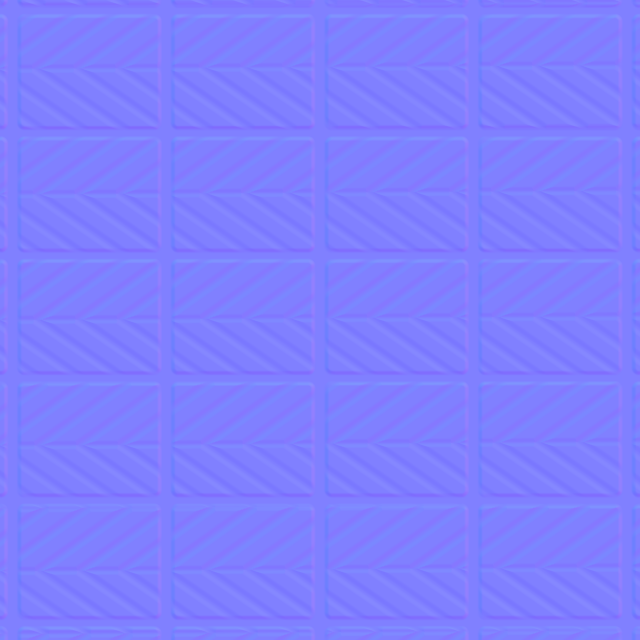
Give the GLSL for this texture map, as a Shadertoy shader.

```glsl
// Tangent-space normal map of raised rectangular tiles cut by herringbone grooves.
#define TILE_PITCH vec2(0.24, 0.1913)     // spacing of the tiles
#define GUTTER_ORIGIN vec2(0.0198, 0.0266) // first gutter crossing
#define TILE_HALF vec2(0.1096, 0.0875)    // half size of a tile
#define CORNER_RADIUS 0.008
#define TILE_HEIGHT 0.00080
#define BEVEL 0.0040                      // half width of the tile edge
#define BAND_HEIGHT 0.0981                // height of one groove direction
#define GROOVE_PITCH 0.0651               // horizontal spacing of grooves
#define GROOVE_SLOPE 0.70
#define GROOVE_DEPTH 0.00050
#define SEAM_DEPTH 0.00037
#define WEAR 0.25                         // unevenness of groove depth

float hash(vec2 p)
{
    vec3 q = fract(vec3(p.xyx) * 0.1031);
    q += dot(q, q.yzx + 33.33);
    return fract((q.x + q.y) * q.z);
}

float valueNoise(vec2 p)
{
    vec2 i = floor(p), f = fract(p);
    f = f * f * (3.0 - 2.0 * f);
    return mix(mix(hash(i), hash(i + vec2(1, 0)), f.x),
               mix(hash(i + vec2(0, 1)), hash(i + vec2(1, 1)), f.x), f.y);
}

// Distance to the nearest multiple of the period
float repeatDistance(float x, float period)
{
    return abs(mod(x + 0.5 * period, period) - 0.5 * period);
}

float roundedBox(vec2 p, vec2 halfSize, float radius)
{
    vec2 d = abs(p) - halfSize + radius;
    return length(max(d, 0.0)) + min(max(d.x, d.y), 0.0) - radius;
}

// Depth of the mirrored diagonal grooves and the seams between bands
float herringbone(vec2 p)
{
    vec2 q = p - vec2(0.514, 0.503);
    q += 0.006 * vec2(q.y, -q.x);                 // slight tilt
    float fold = repeatDistance(q.y, 2.0 * BAND_HEIGHT);
    float seam = min(fold, BAND_HEIGHT - fold);
    float across = inversesqrt(1.0 + 1.0 / (GROOVE_SLOPE * GROOVE_SLOPE));
    float diagonal = across * repeatDistance(q.x - fold / GROOVE_SLOPE, GROOVE_PITCH);
    float groove = GROOVE_DEPTH * (1.0 - smoothstep(0.0005, 0.0105, diagonal));
    float seamCut = SEAM_DEPTH * (1.0 - smoothstep(0.0, 0.0075, seam));
    float wear = 1.0 + WEAR * (valueNoise(p * 14.0) - 0.5);
    return max(groove, seamCut) * wear;
}

float surfaceHeight(vec2 p)
{
    vec2 cell = mod(p - GUTTER_ORIGIN, TILE_PITCH) - 0.5 * TILE_PITCH;
    float edge = roundedBox(cell, TILE_HALF, CORNER_RADIUS);
    float tile = 1.0 - smoothstep(-BEVEL, BEVEL, edge);
    return tile * (TILE_HEIGHT - herringbone(p));
}

void mainImage(out vec4 fragColor, in vec2 fragCoord)
{
    vec2 p = fragCoord / iResolution.y;

    // Central differences, widened on small canvases to smooth the edges
    float e = max(0.001, 0.5 / iResolution.y);
    vec2 gradient = vec2(
        surfaceHeight(p + vec2(e, 0)) - surfaceHeight(p - vec2(e, 0)),
        surfaceHeight(p + vec2(0, e)) - surfaceHeight(p - vec2(0, e))) / (2.0 * e);

    vec3 normal = normalize(vec3(-gradient, 1.0));
    fragColor = vec4(0.5 + 0.5 * normal, 1.0);
}
```
